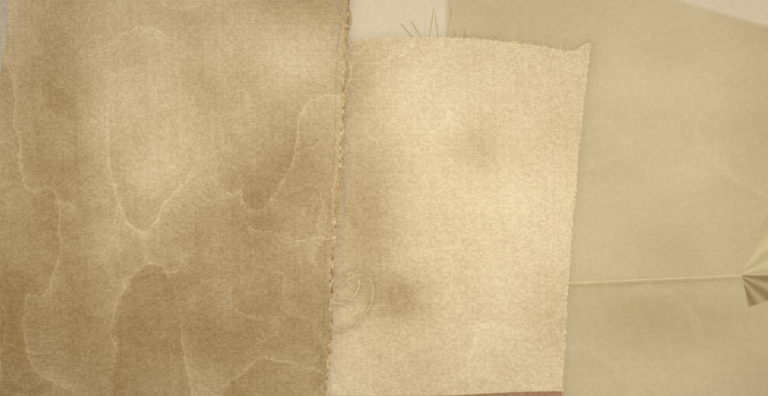
A Shadertoy shader for this texture:

```glsl
const vec3 WALL = vec3(0.87, 0.80, 0.67);
const vec3 TAN = vec3(0.715, 0.615, 0.452);
const vec3 CREAM = vec3(0.85, 0.76, 0.60);
const vec3 OLIVE = vec3(0.80, 0.722, 0.56);
const vec3 THREAD = vec3(0.88, 0.79, 0.60);
const vec3 STITCH = vec3(0.58, 0.45, 0.27);
const vec3 STAIN = vec3(0.155, 0.17, 0.175);
const float FRAY = 0.007;
const float WEAVE = 250.0;
const float GRAIN = 0.055;

float hash(vec2 p) { return fract(sin(dot(p, vec2(127.1, 311.7))) * 43758.5453); }

float noise(vec2 p) {
    vec2 i = floor(p), f = fract(p);
    f = f * f * (3.0 - 2.0 * f);
    return mix(mix(hash(i), hash(i + vec2(1, 0)), f.x),
               mix(hash(i + vec2(0, 1)), hash(i + vec2(1, 1)), f.x), f.y);
}

float fbm(vec2 p) {
    float sum = 0.0, amp = 0.5;
    for (int i = 0; i < 5; i++) {
        sum += amp * noise(p);
        p = mat2(1.6, 1.2, -1.2, 1.6) * p + 7.3;
        amp *= 0.5;
    }
    return sum;
}

// Broken wrinkles: thin lit ridge, one-sided shade that fades away
float crease(vec2 p) {
    p += 0.8 * vec2(fbm(p), fbm(p + 19.0));
    float n = noise(p) - 0.5;
    float shade = step(n, 0.0) * exp(n * 9.0);
    return (exp(-abs(n) * 32.0) - 0.8 * shade) * smoothstep(0.3, 0.65, noise(p * 0.9 + 5.0));
}

float spot(vec2 p, float x, float y, float w, float h) {
    vec2 d = (p - vec2(x, y)) / vec2(w, h);
    return exp(-dot(d, d));
}

float cover(float d) {
    float aa = 1.0 / iResolution.y;
    return smoothstep(-aa, aa, d);
}

float stroke(float d, float width) { return cover(width - abs(d)); }

float segment(vec2 p, vec2 a, vec2 b) {
    vec2 ab = b - a;
    return length(p - a - ab * clamp(dot(p - a, ab) / dot(ab, ab), 0.0, 1.0));
}

float ring(vec2 p, vec2 radius, float angle) {
    float c = cos(angle), s = sin(angle);
    return abs(length(mat2(c, -s, s, c) * p / radius) - 1.0) * radius.x;
}

vec3 tanCloth(vec2 p) {
    float light = 0.5 * (p.y - 0.5) + 1.1 * (fbm(p * vec2(6.5, 5.0) + 3.0) - 0.46);
    light += 0.40 * spot(p, 0.33, 0.74, 0.13, 0.15);
    light += 0.40 * spot(p, 0.76, 0.87, 0.14, 0.10);
    light += 0.30 * spot(p, 0.40, 0.55, 0.16, 0.10);
    light -= 0.30 * spot(p, 0.12, 0.79, 0.07, 0.16);
    light -= 0.35 * spot(p, 0.70, 0.50, 0.13, 0.14);
    light -= 0.20 * spot(p, 0.60, 0.18, 0.25, 0.15);
    light -= 0.30 * spot(p, 0.0, 0.15, 0.12, 0.40);
    light += 0.38 * crease(p * vec2(7, 4)) + 0.30 * crease(p * 10.0 + 31.0);
    return TAN + STAIN * light;
}

vec3 creamCloth(vec2 p) {
    float light = 0.65 * (fbm(p * 5.0 + 41.0) - 0.48);
    light += 0.30 * spot(p, 1.08, 0.68, 0.13, 0.20);
    light += 0.28 * spot(p, 1.32, 0.47, 0.14, 0.18);
    light -= 0.80 * spot(p, 0.93, 0.46, 0.10, 0.22);
    light -= 0.60 * spot(p, 1.02, 0.25, 0.08, 0.06);
    light -= 0.40 * spot(p, 1.20, 0.63, 0.09, 0.07);
    light -= 0.40 * spot(p, 0.88, 0.80, 0.10, 0.14);
    light += 0.20 * crease(p * 5.0 + 11.0);
    float hem = cover(0.012 * smoothstep(1.05, 1.40, p.x) - p.y);
    return mix(CREAM + STAIN * light, vec3(0.66, 0.51, 0.38), hem);
}

vec3 oliveCloth(vec2 p) {
    vec2 q = p - vec2(1.874, 0.305);
    float seam = q.y - 0.045 * q.x;
    float light = 0.65 * (fbm(p * vec2(3, 5) + 67.0) - 0.48);
    light -= 0.40 * spot(p, 1.65, 0.20, 0.22, 0.09);
    light -= 0.20 * smoothstep(1.75, 1.97, p.x);
    light -= 0.35 * exp(-abs(seam + 0.009) * 170.0);
    light += 0.12 * crease(p * 4.0 + 23.0);
    vec3 color = mix(OLIVE + STAIN * light, THREAD, 0.65 * stroke(seam, 0.002));
    // Gathered fold at the end of the seam
    float flap = cover(min(q.x - 0.4 * q.y, min(q.y, 0.17 - q.y)));
    float tuck = cover(min(q.x + 0.2 * q.y, min(-q.y, q.y + 0.085 - 0.3 * q.x)));
    float pleat = 0.5 + 0.5 * sin(atan(q.y, q.x + 0.01) * 13.0);
    color = mix(color, vec3(0.83, 0.76, 0.58) - 0.07 * pleat, flap);
    return mix(color, vec3(0.59, 0.50, 0.34) + 0.14 * pleat, tuck);
}

float creamTop(float x) { return 0.907 - 0.25 * (x - 1.06) * (x - 1.06); }

void mainImage(out vec4 fragColor, in vec2 fragCoord) {
    vec2 p = fragCoord / iResolution.y;
    float fray = FRAY * (noise(p * 210.0) - 0.5);

    // Signed distances to the cloth borders
    float tanEdge = 0.823 + 0.061 * p.y + 0.003 * sin(p.y * 13.0) + fray - p.x;
    float top = creamTop(p.x) + 0.03 * smoothstep(1.44, 1.49, p.x) - p.y;
    float cream = min(top, 1.422 + 0.035 * p.y + 0.05 * p.y * p.y - p.x) + fray;
    float olive = min(p.x - 1.124, 1.0 + 0.29 * (1.717 - p.x) - p.y);

    // Layers from back to front with contact shadows
    vec3 color = mix(WALL, oliveCloth(p), smoothstep(-0.006, 0.012, olive));
    color *= 1.0 - 0.07 * exp(-max(-cream, 0.0) * 70.0);
    color = mix(color, creamCloth(p), cover(cream));
    color = mix(color, THREAD, 0.45 * stroke(cream - 0.003, 0.002));
    color *= 1.0 - 0.15 * exp(-max(-tanEdge, 0.0) * 90.0);
    float left = p.x - 0.02 * smoothstep(0.80, 0.95, p.y);
    color = mix(color, tanCloth(p), cover(min(tanEdge, left)));

    // Selvage cord with dark stitches and an inner fold line
    vec3 cord = mix(STITCH, THREAD, noise(p * vec2(150, 110)));
    color = mix(color, cord, 0.8 * stroke(tanEdge - 0.002, 0.004));
    color = mix(color, STITCH, 0.25 * stroke(tanEdge - 0.02, 0.0015));

    // Loose threads: curls, loops and fringe
    float strands = stroke(p.x - 0.878 - 0.009 * sin(p.y * 48.0), 0.002) * cover(p.y - 0.74);
    float loops = min(ring(p - vec2(0.886, 0.235), vec2(0.046, 0.078), -0.55),
                      ring(p - vec2(0.868, 0.272), vec2(0.032, 0.044), -0.8));
    loops = max(loops, 0.834 - p.x);
    color *= 1.0 - 0.16 * exp(-loops * 180.0);
    strands = max(strands, stroke(loops, 0.0022));
    for (float k = 0.0; k < 18.0; k++) {
        float r = hash(vec2(k, 2)), x = 1.04 + 0.022 * k;
        vec2 root = vec2(x, creamTop(x));
        vec2 tip = root + vec2(0.05 * (r - 0.7), (k < 5.0 ? 0.05 : 0.018) * (0.5 + r));
        strands = max(strands, 0.7 * stroke(segment(p, root, tip), 0.0016));
    }
    float age = 0.4 * noise(p * 60.0) + 0.35 * smoothstep(0.89, 0.91, p.y);
    color = mix(color, mix(THREAD, STITCH, age), 0.85 * strands);

    // Woven grain and corner falloff
    float grain = noise(p * WEAVE * vec2(1, 0.6)) + noise(p * WEAVE * vec2(0.5, 1)) - 1.0;
    color += GRAIN * grain * mix(0.4, 1.0, cover(max(cream, tanEdge)));
    vec2 v = fragCoord / iResolution.xy - 0.5;
    fragColor = vec4(clamp(color * (1.03 - 0.22 * dot(v, v)), 0.0, 1.0), 1.0);
}
```
